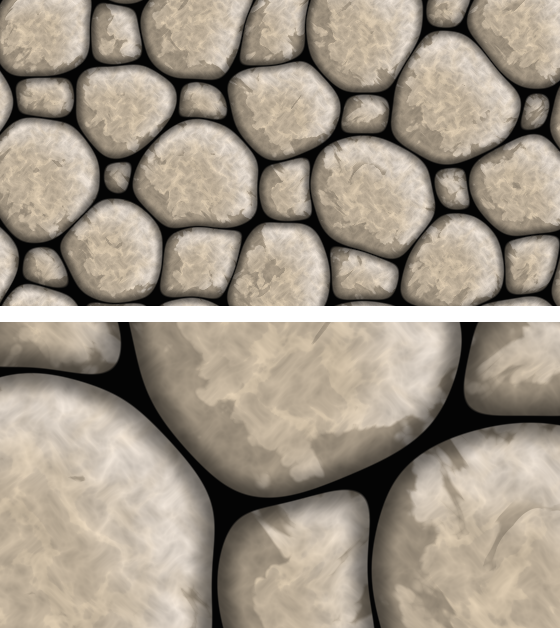
Top: the whole. Bottom: its middle third, enlarged.
Write a Shadertoy shader that draws this texture.

```glsl
// Rounded field stones packed over black gaps, lit from the upper right.
// Stones are cells of a weighted Voronoi diagram whose corners are rounded by
// a smooth maximum; layered cellular noise gives ragged shade and mottling.

const float SPACING = 0.265;      // stone grid step, in canvas heights
const float SHARPNESS = 13.5;     // higher means squarer corners
const float GAP_MARGIN = 0.006;
const vec2 LIGHT_DIR = vec2(0.76, 0.65);

const vec3 GAP_COLOR = vec3(0.015, 0.015, 0.015);
const vec3 SHADE_COLOR = vec3(0.60, 0.55, 0.48);
const vec3 BASE_COLOR = vec3(0.745, 0.685, 0.60);
const vec3 WARM_COLOR = vec3(0.79, 0.725, 0.63);
const vec3 LIGHT_COLOR = vec3(0.87, 0.83, 0.785);

vec2 hash2(vec2 p) {
    vec2 q = vec2(dot(p, vec2(127.1, 311.7)), dot(p, vec2(269.5, 183.3)));
    return fract(sin(q) * 43758.55);
}

// Distance to the nearest scattered point
float cellular(vec2 p) {
    vec2 cell = floor(p);
    float nearest = 4.0;
    for (int y = -1; y <= 1; y++)
    for (int x = -1; x <= 1; x++) {
        vec2 id = cell + vec2(x, y);
        vec2 d = id + hash2(id) - p;
        nearest = min(nearest, dot(d, d));
    }
    return sqrt(nearest);
}

// Layered cellular noise, roughly centred on zero
float mottle(vec2 p) {
    p += 0.22 * sin(p.yx * 2.3 + vec2(0.0, 1.7)) + 0.1 * sin(p.yx * 5.1);
    float sum = 0.0, amp = 0.55;
    for (int i = 0; i < 3; i++) {
        sum += amp * (cellular(p) - 0.46);
        p = mat2(1.7, 1.25, -1.25, 1.7) * p + 7.3;
        amp *= 0.5;
    }
    return sum;
}

// Stone centre (xy) and weight radius (z); large and small stones alternate
vec3 stoneSite(vec2 id) {
    vec2 jitter = hash2(id + 3.7) - 0.5;
    float size = hash2(id + 41.3).x;
    float isLarge = mod(id.x + id.y, 2.0);
    float radius = mix(mix(0.32, 0.72, size), mix(0.66, 0.95, size), isLarge);
    return vec3(id + 0.5 + 0.4 * jitter, radius);
}

float power(vec2 p, vec3 site) {
    vec2 d = p - site.xy;
    return dot(d, d) - site.z * site.z;
}

vec2 findStone(vec2 p) {
    vec2 cell = floor(p), best = cell;
    float lowest = 100.0;
    for (int y = -2; y <= 2; y++)
    for (int x = -2; x <= 2; x++) {
        vec2 id = cell + vec2(x, y);
        float w = power(p, stoneSite(id));
        if (w < lowest) { lowest = w; best = id; }
    }
    return best;
}

// Signed distance to the rounded outline of one stone, negative inside
float stoneEdge(vec2 p, vec2 id) {
    vec3 site = stoneSite(id);
    float own = power(p, site), sum = 0.0;
    for (int y = -2; y <= 2; y++)
    for (int x = -2; x <= 2; x++) {
        if (x == 0 && y == 0) continue;
        vec3 other = stoneSite(id + vec2(x, y));
        float h = 0.5 * (own - power(p, other)) / distance(site.xy, other.xy);
        sum += exp(SHARPNESS * h);
    }
    return log(sum) / SHARPNESS;
}

vec3 stoneColor(vec2 p, vec2 id, float inside) {
    float radius = stoneSite(id).z;
    vec2 q = p + 20.0 * hash2(id + 9.1);
    float ragged = mottle(q * 4.2);
    float fine = mottle(q * 9.0);

    // Mottled face
    vec3 col = mix(BASE_COLOR, WARM_COLOR, smoothstep(-0.04, 0.05, ragged + 0.4 * fine));

    // Soft highlight toward the light
    float lit = stoneEdge(p + LIGHT_DIR * 0.3 * radius, id);
    float highlight = smoothstep(-0.42 * radius, 0.06, lit);
    col = mix(col, LIGHT_COLOR, highlight * clamp(0.8 - 1.2 * ragged, 0.0, 1.0));

    // Ragged crescent of shade away from the light
    float away = stoneEdge(p - LIGHT_DIR * 0.28 * radius, id);
    float shade = smoothstep(-0.03, 0.04, away + 0.05 + 0.6 * ragged);

    // Worn islands near the middle of large stones
    float island = smoothstep(0.16, 0.19, mottle(q * 2.4 + 5.0));
    island *= smoothstep(0.28, 0.36, inside);
    col = mix(col, SHADE_COLOR, max(0.92 * shade, 0.8 * island));

    col *= 1.0 + 0.32 * fine;
    return col * mix(0.5, 1.0, smoothstep(0.0, 0.11, inside));
}

void mainImage(out vec4 fragColor, in vec2 fragCoord) {
    vec2 p = fragCoord / (iResolution.y * SPACING) + vec2(3.0, 5.0);
    float pixel = 1.0 / (iResolution.y * SPACING);

    // Gentle waviness of the outlines
    p += 0.03 * sin(p.yx * 4.0 + vec2(0.0, 2.0)) + 0.012 * sin(p.yx * 9.0);

    vec2 id = findStone(p);
    float inside = -stoneEdge(p, id) - GAP_MARGIN;
    vec3 col = stoneColor(p, id, inside);
    fragColor = vec4(mix(GAP_COLOR, col, smoothstep(-pixel, pixel, inside)), 1.0);
}
```
